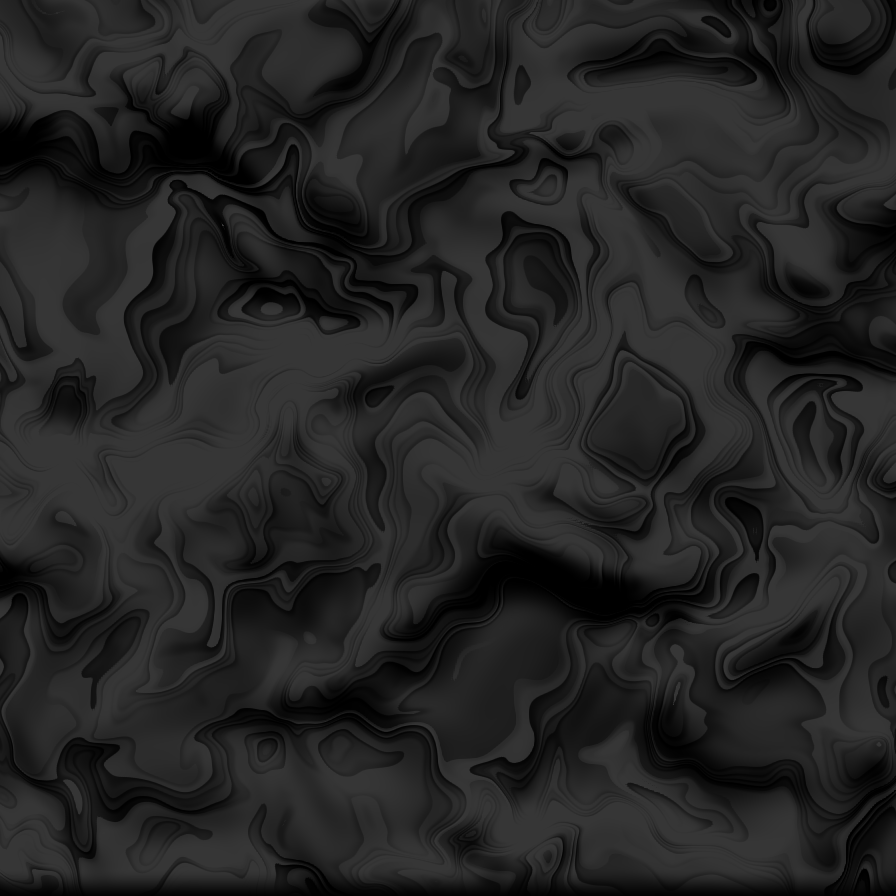
Write a WebGL 2 fragment shader that draws this texture.

```glsl
#version 300 es
precision highp float;
// Dark stacked sheets with curling outlines, like contour lines cut from paper.
// A warped noise relief is cut into terraces; every sheet fades from grey on
// its upper side to near black on its lower side, with soft contact shadows.

uniform vec2 u_resolution;
out vec4 fragColor;

const float TERRACES = 5.0;          // flat shelves per unit of height
const float SHEETS_PER_TERRACE = 5.0;
const float BRIGHTEST = 0.212;
const float CONTACT_SHADOW = 0.55;

vec2 hash2(vec2 cell) {
    vec3 q = fract(cell.xyx * vec3(0.1031, 0.1030, 0.0973));
    q += dot(q, q.yzx + 33.33);
    return fract((q.xx + q.yz) * q.zy);
}

// Dot product of a random lattice gradient with the offset to its corner
float cornerValue(vec2 cell, vec2 corner, vec2 local) {
    return dot(hash2(cell + corner) * 2.0 - 1.0, local - corner);
}

float gradientNoise(vec2 p) {
    vec2 cell = floor(p);
    vec2 local = p - cell;
    vec2 blend = local * local * local * (local * (local * 6.0 - 15.0) + 10.0);
    float low = mix(cornerValue(cell, vec2(0, 0), local),
                    cornerValue(cell, vec2(1, 0), local), blend.x);
    float high = mix(cornerValue(cell, vec2(0, 1), local),
                     cornerValue(cell, vec2(1, 1), local), blend.x);
    return mix(low, high, blend.y);
}

// Pushes a point sideways by noise to curl the outlines
vec2 swirl(vec2 p, float frequency, float strength) {
    vec2 s = p * frequency;
    return p + strength * vec2(gradientNoise(s + 41.7), gradientNoise(s + 87.3));
}

// Broad basins, smaller islands and a little ripple
float relief(vec2 p) {
    return gradientNoise(p * 3.5 + 19.2)
         + 0.45 * gradientNoise(p * 9.5 + 63.1)
         + 0.10 * gradientNoise(p * 21.0 + 7.4);
}

// Vertical slope of the relief; positive on the lower side of a mound
float verticalSlope(vec2 p, float reach) {
    vec2 offset = vec2(0.0, reach);
    float above = relief(swirl(p + offset, 4.3, 0.16));
    float below = relief(swirl(p - offset, 4.3, 0.16));
    return (above - below) / (2.0 * reach);
}

// Bunches the sheet edges together and leaves wide shelves between them
float terrace(float height) {
    float u = height * TERRACES;
    float shelf = floor(u);
    return (shelf + smoothstep(0.03, 0.97, u - shelf)) * SHEETS_PER_TERRACE + 0.5;
}

// Grey of one sheet: slope lighting, slow drift and a tint that alternates
float sheetTone(vec2 p, float sheet, float slope, float shadow) {
    float drift = gradientNoise(p * 3.4 + sheet * vec2(7.31, 3.17) + 200.0);
    float tint = hash2(vec2(sheet + 50.0, 5.0)).x - 0.5;
    float alternate = mod(sheet, 2.0) - 0.5;
    float light = 0.18 - slope / 3.9 + 2.5 * drift + 0.8 * tint
                + 0.7 * alternate - shadow;
    return BRIGHTEST * smoothstep(-2.3, 1.6, light);
}

void main() {
    vec2 p = gl_FragCoord.xy / min(u_resolution.x, u_resolution.y);

    // Relief cut into sheets
    vec2 curled = swirl(swirl(p, 15.0, 0.052), 4.3, 0.16);
    float level = terrace(relief(curled));
    float sheet = floor(level);
    float within = level - sheet;

    // Shade this sheet and the one beneath, then smooth the shared edge
    float slope = verticalSlope(p, 0.02);
    float shadow = CONTACT_SHADOW * smoothstep(0.5, 1.0, within);
    float upper = sheetTone(p, sheet, slope, shadow);
    float lower = sheetTone(p, sheet - 1.0, slope, CONTACT_SHADOW);
    float edge = smoothstep(0.0, clamp(fwidth(level) * 1.2, 0.001, 1.0), within);
    float tone = mix(lower, upper, edge);

    // Darkened bottom border
    tone *= smoothstep(-0.005, 0.03, gl_FragCoord.y / u_resolution.y);
    fragColor = vec4(vec3(tone), 1.0);
}
```
